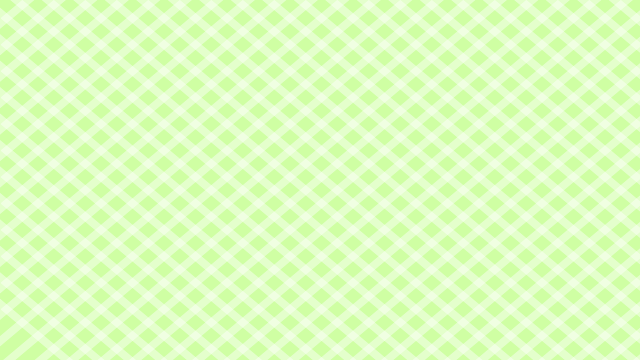
Give the GLSL for this pattern, as a Shadertoy shader.

```glsl
// Pale green diagonal lattice: two families of translucent white bands
// slope in opposite directions, and brighten where they cross.
// Each family is a periodic distance to band centres, cut off at one corner.

const float PERIOD = 0.0735;  // vertical spacing of bands, in canvas heights
const float SLOPE = 0.84;

// Coverage of the band nearest to t, where band centres lie on whole numbers
float bandCoverage(float t, float blur) {
    float dist = abs(t - round(t));
    return 1.0 - smoothstep(-blur, blur, dist - 0.195);
}

void mainImage(out vec4 fragColor, in vec2 fragCoord) {
    // Position measured from the upper left corner
    vec2 p = vec2(fragCoord.x, iResolution.y - fragCoord.y) / iResolution.y;
    float blur = 0.55 * length(vec2(SLOPE, 1.0)) / (PERIOD * iResolution.y);

    // Band coordinates of the rising and falling families
    float rising = (p.y + SLOPE * p.x - 0.066) / PERIOD;
    float falling = (p.y - SLOPE * p.x - 0.0354) / PERIOD;

    // The upper left and lower left corners lie outside one family each
    float riseBand = bandCoverage(rising, blur) * step(-0.5, rising);
    float fallBand = bandCoverage(falling, blur) * step(falling, 11.5);

    // Layer both translucent families over the green ground
    vec3 color = vec3(0.81, 1.0, 0.64);
    color = mix(color, vec3(1.0), 0.44 * riseBand);
    color = mix(color, vec3(1.0), 0.44 * fallBand);
    fragColor = vec4(color, 1.0);
}
```
